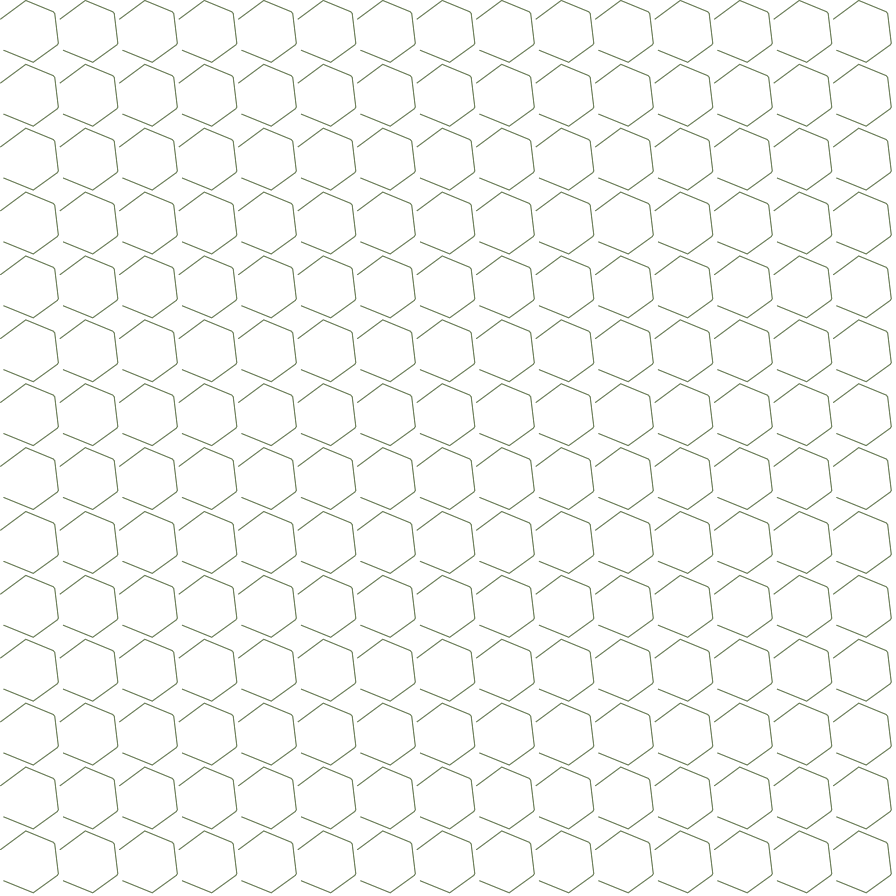
Give the GLSL for this pattern, as a three.js fragment shader.

```glsl
// Fifteen by fourteen open, slightly tilted hexagons in hairline olive on white.
// Each cell measures the distance to one bent stroke, left open on its left side;
// line coverage is filtered over the pixel so the hairline keeps its weight.

varying vec2 vUv;

float segment(vec2 p, vec2 a, vec2 b) {
  vec2 ab = b - a;
  return length(p - a - ab * clamp(dot(p - a, ab) / dot(ab, ab), 0.0, 1.0));
}

// Distance to the open hexagon, with y running down from the cell top
float openHexagon(vec2 p) {
  vec2 top = vec2(0.0288, 0.0011);
  vec2 shoulderIn = vec2(0.0594, 0.0137);
  vec2 shoulderOut = vec2(0.0611, 0.0157);
  vec2 hipOut = vec2(0.0651, 0.0488);
  vec2 hipIn = vec2(0.0640, 0.0507);
  vec2 bottom = vec2(0.0371, 0.0701);

  float d = segment(p, vec2(0.0008, 0.0218), top);
  d = min(d, segment(p, top, shoulderIn));
  d = min(d, segment(p, shoulderIn, shoulderOut));
  d = min(d, segment(p, shoulderOut, hipOut));
  d = min(d, segment(p, hipOut, hipIn));
  d = min(d, segment(p, hipIn, bottom));
  return min(d, segment(p, bottom, vec2(0.0044, 0.0568)));
}

// Share of a pixel-wide filter covered by a line of the given half width
float lineCoverage(float d, float halfWidth, float pixel) {
  float r = 0.6 * pixel;
  float overlap = min(d + r, halfWidth) - max(d - r, -halfWidth);
  return clamp(overlap / (2.0 * r), 0.0, 1.0);
}

void main() {
  // Cells start at the upper left; the last column and row absorb the remainder
  vec2 p = vec2(vUv.x, 1.0006 - vUv.y);
  vec2 cell = vec2(0.0664, 0.0713);
  vec2 id = min(floor(p / cell), vec2(14.0, 13.0));

  float d = openHexagon(p - id * cell);
  float ink = lineCoverage(d, 0.00047, fwidth(vUv.y));

  vec3 olive = vec3(0.20, 0.30, 0.10);
  gl_FragColor = vec4(mix(vec3(1.0), olive, ink), 1.0);
}
```
